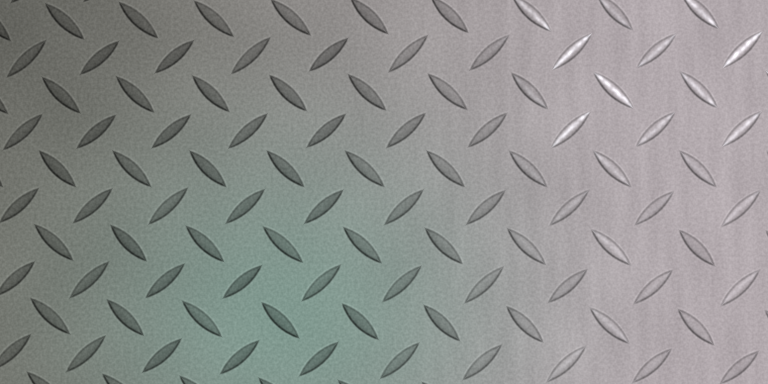
This texture is drawn by a Shadertoy shader. Its source:

```glsl
// Worn metal tread plate: raised lens-shaped bars in two alternating diagonals.
// A slightly fanned lattice places the bars; each is a lens distance field with
// shaded flanks, over a plate tinted by soft gradients and gradient noise.

float hash(vec2 p) {
    p = fract(p * vec2(0.1031, 0.1137) + 0.37);
    p += dot(p, p.yx + 33.33);
    return fract((p.x + p.y) * p.x * 7.3);
}

float gradientNoise(vec2 p) {
    vec2 cell = floor(p), f = fract(p);
    vec2 s = f * f * f * (f * (f * 6.0 - 15.0) + 10.0);
    vec4 corner;
    for (int n = 0; n < 4; n++) {
        vec2 o = vec2(n & 1, n >> 1);
        float a = 6.2832 * hash(cell + o);
        corner[n] = dot(vec2(cos(a), sin(a)), f - o);
    }
    return mix(mix(corner.x, corner.y, s.x), mix(corner.z, corner.w, s.x), s.y);
}

// Lattice index to plate position; columns widen to the right.
vec2 latticeToPlate(vec2 q) {
    return vec2(0.0495 + q.x * (0.19 + 0.0021 * q.x) + q.y * (0.0098 - 0.00086 * q.x),
                0.465 - 0.0009 * q.x + q.y * (0.191 + 0.00177 * q.x));
}

// Inverse of the above by fixed-point iteration.
vec2 plateToLattice(vec2 p) {
    vec2 q = vec2(0.0);
    for (int n = 0; n < 5; n++) {
        q.y = (p.y - 0.465 + 0.0009 * q.x) / (0.191 + 0.00177 * q.x);
        q.x = (p.x - 0.0495 - q.y * (0.0098 - 0.00086 * q.x)) / (0.19 + 0.0021 * q.x);
    }
    return q;
}

vec3 plateColor(vec2 p) {
    vec3 c = mix(vec3(0.45, 0.45, 0.425), vec3(0.70, 0.665, 0.68), smoothstep(0.0, 1.75, p.x));
    vec2 g = (p - vec2(0.74, 0.16)) / vec2(0.52, 0.46);
    c = mix(c, vec3(0.50, 0.61, 0.57), 0.9 * exp(-dot(g, g)));
    c *= 1.0 - 0.12 * smoothstep(0.6, 0.0, length(p - vec2(0.0, 1.0)));
    // Cloudy stains and faint vertical wipe marks
    c += 0.025 * gradientNoise(p * 5.0);
    c += 0.035 * smoothstep(0.7, 1.5, p.x) * gradientNoise(p * vec2(32.0, 5.0));
    return c;
}

// Blends one family of bars over the plate; kind 0 rises, kind 1 falls.
vec3 addBar(vec3 color, vec2 p, vec2 q, float kind) {
    vec2 id = floor(q - 0.5 * kind + 0.5) + 0.5 * kind;
    float wear = hash(id * 2.0 + 40.0);
    float angle = mix(0.73, -0.76, kind) + 0.06 * (wear - 0.5);
    vec2 axis = vec2(cos(angle), sin(angle));
    vec2 offset = p - latticeToPlate(id);
    float u = dot(offset, axis) / (0.067 + 0.004 * (wear - 0.5));
    float v = dot(offset, vec2(-axis.y, axis.x));

    // Lens: parabolic flanks meeting in two points
    float halfWidth = mix(0.0145, 0.0155, kind);
    float d = (abs(v) - halfWidth * (1.0 - u * u)) / sqrt(1.0 + 0.21 * u * u);
    float aa = 1.0 / iResolution.y;
    float inside = 1.0 - smoothstep(-aa, aa, d);
    float side = smoothstep(-0.005, 0.005, v);
    float ends = smoothstep(1.15, 0.85, abs(u));
    float right = smoothstep(0.7, 1.7, p.x);

    // Body, darker towards the lower flank
    float tone = mix(0.77, 0.97, right) + 0.08 * (wear - 0.5) + 5.0 * v;
    color = mix(color, color * tone, inside);

    // Dark crease below, thin light lip above and outside
    float crease = exp(-pow((d + 0.001) / 0.0032, 2.0)) * ends;
    float lip = exp(-pow((d - 0.0035) / 0.0025, 2.0)) * ends;
    float depth = mix(0.36, 0.50, kind) * mix(1.0, 0.75, right);
    color *= 1.0 - crease * mix(depth, 0.20, side);
    color += lip * mix(0.025, 0.05, side);

    // Glint on the bars nearest the lamp, broken up by wear
    float lamp = smoothstep(1.22, 1.5, p.x) * mix(0.22, 1.0, smoothstep(0.4, 0.82, p.y));
    float streak = exp(-pow((v + 0.003 - 0.006 * wear) / 0.006, 2.0));
    float scuff = 0.8 + 0.7 * gradientNoise(p * 65.0);
    color += vec3(0.92, 0.96, 1.0) * inside * lamp * streak * scuff * (0.16 + 0.32 * wear);
    return color;
}

void mainImage(out vec4 fragColor, in vec2 fragCoord) {
    vec2 p = fragCoord / iResolution.y;
    vec2 q = plateToLattice(p);
    vec3 color = plateColor(p);
    color = addBar(color, p, q, 0.0);
    color = addBar(color, p, q, 1.0);

    // Fine metal grain
    color += 0.045 * gradientNoise(p * 115.0) + 0.03 * gradientNoise(p * 190.0 + 7.0);
    fragColor = vec4(clamp(color, 0.0, 1.0), 1.0);
}
```
